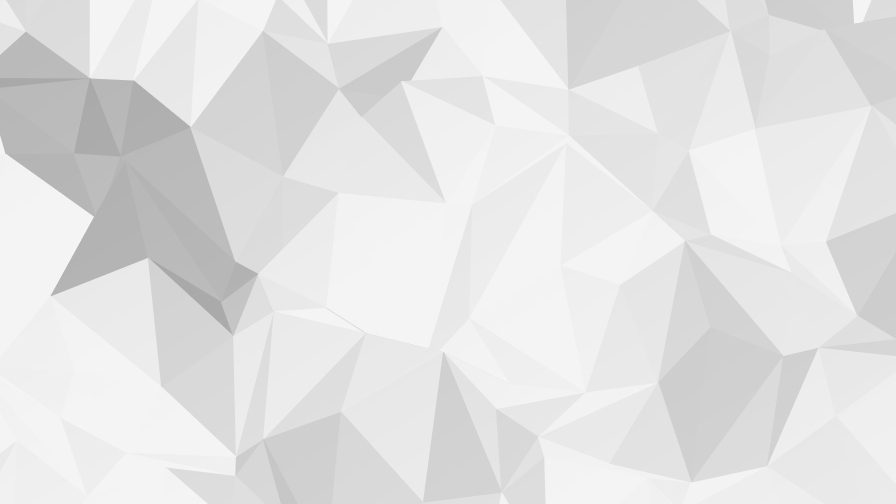
This background is drawn by a WebGL 2 fragment shader. Its source:

```glsl
#version 300 es
precision highp float;

#define CELL vec2(0.14, 0.145)
#define JITTER 0.8
#define LIFT 0.8
#define PAPER 0.957
#define SHADE_BASE 0.03
#define SHADE_WAVES 0.056
#define SHADE_FACETS 0.11
#define VALLEY_SHADE 0.255
#define CORNER_SHADE 0.14
#define FACET_SLOPE 0.06

uniform vec2 u_resolution;
out vec4 fragColor;

float hash(vec2 p) {
    vec3 q = fract(p.xyx * vec3(0.1031, 0.1030, 0.0973));
    q += dot(q, q.yzx + 33.33);
    return fract((q.x + q.y) * q.z);
}

// Jittered grid point, raised by layered sines so that rows fold over each other
vec2 meshPoint(vec2 id) {
    vec2 jitter = vec2(hash(id + 17.3), hash(id + 71.9)) - 0.5;
    float height = 0.62 * sin(0.9 * id.x + 1.7 * id.y + 0.6)
                 + 0.38 * sin(2.1 * id.x - 1.3 * id.y + 2.0);
    return CELL * (id + JITTER * jitter + vec2(0.0, LIFT * height));
}

float segmentDistance(vec2 p, vec2 a, vec2 b) {
    vec2 ab = b - a;
    return length(p - a - ab * clamp(dot(p - a, ab) / dot(ab, ab), 0.0, 1.0));
}

float cross2(vec2 a, vec2 b) {
    return a.x * b.y - a.y * b.x;
}

// Signed distance, negative inside
float triangleDistance(vec2 p, vec2 a, vec2 b, vec2 c) {
    float edge = min(segmentDistance(p, a, b),
                 min(segmentDistance(p, b, c), segmentDistance(p, c, a)));
    vec3 side = vec3(cross2(b - a, p - a), cross2(c - b, p - b), cross2(a - c, p - c));
    side *= sign(cross2(b - a, c - a));
    return min(side.x, min(side.y, side.z)) > 0.0 ? -edge : edge;
}

// Broad shadows: soft waves, one deep diagonal valley and a dim corner
float facetShadow(vec2 p, float grain) {
    vec2 q = p + 0.1 * sin(p.yx * vec2(5.0, 4.0) + vec2(0.5, 2.0));
    float waves = sin(6.0 * q.x + 2.5 * q.y + 3.3)
                + 0.8 * sin(-3.5 * q.x + 7.5 * q.y + 4.4)
                + 0.6 * sin(12.0 * q.x + 6.0 * q.y + 1.0);
    float shadow = SHADE_BASE + SHADE_WAVES * waves + SHADE_FACETS * grain;

    float valley = segmentDistance(p, vec2(0.09, 0.84), vec2(0.39, 0.49));
    float deep = VALLEY_SHADE * (1.0 - smoothstep(0.09, 0.18, valley));
    float corner = length(p - vec2(1.78, 0.9));
    deep = max(deep, CORNER_SHADE * (1.0 - smoothstep(0.1, 0.2, corner)));
    return max(max(shadow, 0.0), deep + 0.08 * grain);
}

// Paint one flat facet over the tone below it
void paintFacet(inout float tone, vec2 p, vec2 a, vec2 b, vec2 c, float grain, float pixel) {
    float cover = clamp(1.0 - triangleDistance(p, a, b, c) / pixel, 0.0, 1.0);
    if (cover <= 0.0) return;
    vec2 center = (a + b + c) / 3.0;
    float shadow = facetShadow(center, grain - 0.5);
    float slope = FACET_SLOPE * dot(p - center, vec2(0.5, -0.8));
    tone = mix(tone, min(PAPER - shadow + slope, PAPER), cover);
}

void main() {
    vec2 p = gl_FragCoord.xy / u_resolution.y;
    float pixel = 1.0 / u_resolution.y;
    vec2 home = floor(p / CELL);
    float tone = PAPER;

    // Back rows first, so nearer folds cover them
    for (int row = 2; row >= -2; row--) {
        for (int column = -1; column <= 1; column++) {
            vec2 id = home + vec2(column, row);
            vec2 a = meshPoint(id);
            vec2 b = meshPoint(id + vec2(1.0, 0.0));
            vec2 c = meshPoint(id + vec2(1.0, 1.0));
            vec2 d = meshPoint(id + vec2(0.0, 1.0));
            float upper = hash(id + 5.7);
            float lower = hash(id + 41.1);

            // Split each quad along a random diagonal
            if (hash(id + 93.5) < 0.5) {
                paintFacet(tone, p, a, c, d, upper, pixel);
                paintFacet(tone, p, a, b, c, lower, pixel);
            } else {
                paintFacet(tone, p, b, c, d, upper, pixel);
                paintFacet(tone, p, a, b, d, lower, pixel);
            }
        }
    }
    fragColor = vec4(vec3(tone), 1.0);
}
```
